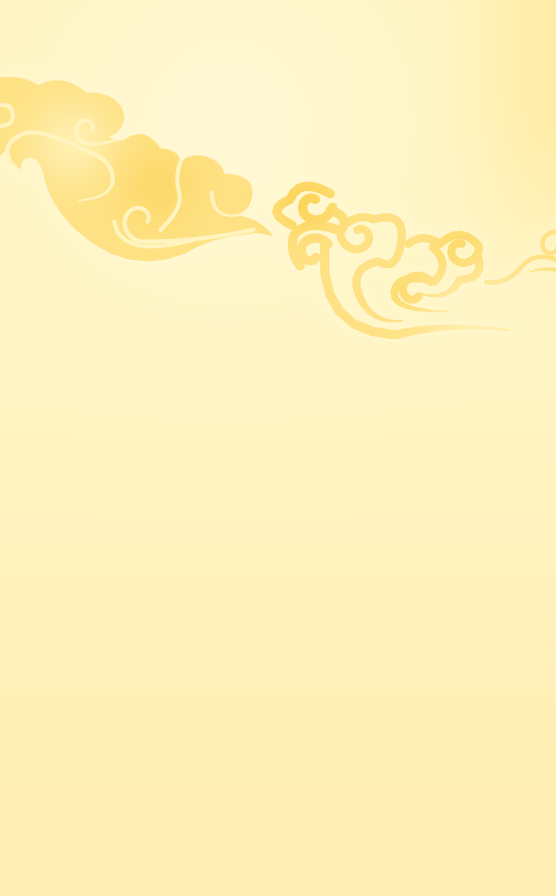
This background is drawn by a WebGL 1 fragment shader. Its source:

```glsl
precision highp float;
uniform vec2 u_resolution;

#define GRID vec2(478, 768)
#define PAPER_UPPER vec3(1, 0.96, 0.77)
#define PAPER_LOWER vec3(0.997, 0.933, 0.702)
#define PAPER_GLOW vec3(1, 0.975, 0.835)
#define PAPER_SHADE vec3(0.998, 0.918, 0.63)
#define GOLD vec3(0.99, 0.837, 0.37)
#define SHEEN vec3(1, 0.94, 0.7)
#define VEIN vec3(1, 0.955, 0.75)
#define STEPS 6

// Pen state: sample point, pen, last control, half width, distance, inside sign
vec2 spot, pen, lever;
float nib, dist, side;

void begin(float halfWidth) { nib = halfWidth; dist = 1e4; side = 1.0; }

// Quadratic stroke; also counts crossings so closed paths can be filled
void stroke(vec2 bend, vec2 end, float tipWidth) {
  vec2 from = pen;
  for (int i = 1; i <= STEPS; i++) {
    float t = float(i) / float(STEPS);
    vec2 to = mix(mix(pen, bend, t), mix(bend, end, t), t);
    vec2 ab = to - from, ap = spot - from;
    float h = clamp(dot(ap, ab) / max(dot(ab, ab), 1e-4), 0.0, 1.0);
    float along = t - (1.0 - h) / float(STEPS);
    dist = min(dist, length(ap - ab * h) - mix(nib, tipWidth, along));
    if ((from.y > spot.y) != (to.y > spot.y)) {
      if (spot.x < from.x + ap.y / ab.y * ab.x) side = -side;
    }
    from = to;
  }
  pen = end;
  lever = bend;
}

// Path commands: plain curve, tapered curve, and their smooth continuations
void move(float x, float y) { pen = vec2(x, y); }
void curve(float cx, float cy, float x, float y) { stroke(vec2(cx, cy), vec2(x, y), nib); }
void taper(float cx, float cy, float x, float y) { stroke(vec2(cx, cy), vec2(x, y), 0.7); }
void flow(float x, float y) { stroke(pen + pen - lever, vec2(x, y), nib); }
void fade(float x, float y) { stroke(pen + pen - lever, vec2(x, y), 0.7); }

vec2 heading(float angle) { return vec2(cos(angle), sin(angle)); }

// Inward curl whose radius shrinks by a fixed ratio per arc
void spiral(float x, float y, float radius, float angle, float spin) {
  vec2 centre = vec2(x, y);
  pen = centre + radius * heading(angle);
  for (int i = 0; i < 5; i++) {
    vec2 bend = centre + 1.02 * radius * heading(angle + 0.5 * spin);
    angle += spin;
    radius *= 0.8;
    stroke(bend, centre + radius * heading(angle), nib);
  }
}

float glow(float x, float y, float radius) {
  vec2 q = (spot - vec2(x, y)) / radius;
  return exp(-dot(q, q));
}

float solidCloud() {
  begin(0.0);
  // Lobes along the top
  move(-6., 67.); curve(18., 63., 33., 73.); curve(54., 62., 74., 79.);
  curve(104., 79., 107., 100.); curve(105., 114., 94., 117.);
  curve(100., 122., 106., 120.); curve(125., 107., 138., 127.);
  curve(154., 128., 156., 140.); curve(158., 133., 172., 133.);
  curve(190., 136., 193., 149.); curve(219., 149., 217., 168.);
  // Pointed tail, belly and left curl
  curve(214., 184., 200., 184.); curve(224., 186., 235., 203.);
  curve(222., 198., 212., 201.); curve(180., 204., 160., 217.);
  curve(110., 238., 65., 197.); curve(42., 175., 37., 148.);
  curve(32., 132., 22., 136.); curve(16., 140., 19., 147.);
  curve(5., 142., 5., 128.); curve(1., 135., -6., 138.); curve(-6., 100., -6., 67.);
  return dist * side;
}

float cloudVeins() {
  begin(1.8);
  move(-4., 91.); curve(10., 87., 11., 98.); flow(-4., 108.);
  spiral(75., 110., 13., 1.6, 1.); move(75., 123.); taper(88., 125., 108., 117.);
  move(18., 147.); curve(4., 139., 7., 125.); curve(18., 108., 42., 116.);
  flow(78., 131.); curve(96., 137., 97., 153.); fade(68., 172.);
  spiral(121., 188., 19., 1.6, 1.); move(121., 207.); curve(165., 208., 218., 197.);
  move(98., 190.); curve(103., 222., 165., 206.);
  move(156., 136.); curve(150., 152., 154., 165.); flow(138., 197.);
  move(182., 165.); taper(182., 187., 204., 185.);
  return dist;
}

float openClouds() {
  begin(4.0);
  // Scalloped head, its curls and the sweeping tail
  move(251., 193.); curve(226., 181., 249., 171.); curve(258., 151., 284., 166.);
  spiral(269., 176., 17., 0.1, 1.);
  move(284., 180.); curve(302., 186., 293., 198.); curve(264., 187., 253., 201.);
  curve(248., 215., 258., 228.); spiral(268., 217., 16., -0.5, -1.);
  move(279., 212.); curve(274., 284., 340., 287.); taper(385., 276., 438., 283.);
  // Middle curl and crown
  nib = 3.5;
  spiral(309., 202., 16., 3.1, -1.);
  move(299., 191.); curve(310., 183., 321., 188.); curve(349., 180., 345., 207.);
  flow(325., 224.); curve(299., 230., 309., 254.); fade(346., 275.);
  // Right curl and inner swirl
  move(351., 209.); curve(364., 199., 378., 209.); curve(396., 193., 411., 210.);
  spiral(396., 214., 16., -0.1, 1.);
  move(411., 220.); curve(417., 239., 395., 240.); taper(386., 258., 362., 252.);
  move(372., 212.); curve(388., 226., 374., 241.); curve(342., 233., 339., 250.);
  fade(386., 267.); spiral(356., 250., 17., -0.5, -1.);
  // Wisp at the border
  nib = 2.0;
  move(418., 242.); curve(436., 244., 448., 229.); flow(482., 224.);
  spiral(475., 211., 13., -1.2, -1.);
  move(482., 232.); taper(466., 229., 456., 233.);
  return dist;
}

void main() {
  vec2 uv = gl_FragCoord.xy / u_resolution;
  spot = vec2(uv.x, 1.0 - uv.y) * GRID;
  float unit = GRID.y / u_resolution.y;
  // Paper
  vec3 colour = mix(PAPER_LOWER, PAPER_UPPER, smoothstep(0.0, 0.7, uv.y));
  colour = mix(colour, PAPER_GLOW, 0.9 * glow(195., 105., 140.));
  float corner = smoothstep(0.75, 1.02, uv.x) * smoothstep(0.62, 0.9, uv.y);
  colour = mix(colour, PAPER_SHADE, 0.85 * corner);
  // Clouds with soft highlights
  if (uv.y > 0.58) {
    float solid = solidCloud(), veins = cloudVeins(), gilded = min(solid, openClouds());
    colour = mix(colour, PAPER_GLOW, 0.4 * exp(-max(gilded, 0.0) / 6.0));
    float rich = glow(262., 172., 30.) + 0.6 * glow(135., 160., 35.) + 0.6 * glow(395., 212., 25.)
      + 0.5 * glow(350., 250., 20.) - glow(62., 122., 36.) - glow(410., 276., 45.);
    vec3 gilt = mix(SHEEN, GOLD, clamp(0.55 + 0.5 * rich, 0.0, 1.0));
    colour = mix(colour, gilt, clamp(0.5 - gilded / unit, 0.0, 1.0));
    colour = mix(colour, VEIN, clamp(0.5 - max(veins, solid) / unit, 0.0, 1.0));
  }
  gl_FragColor = vec4(colour, 1.0);
}
```
